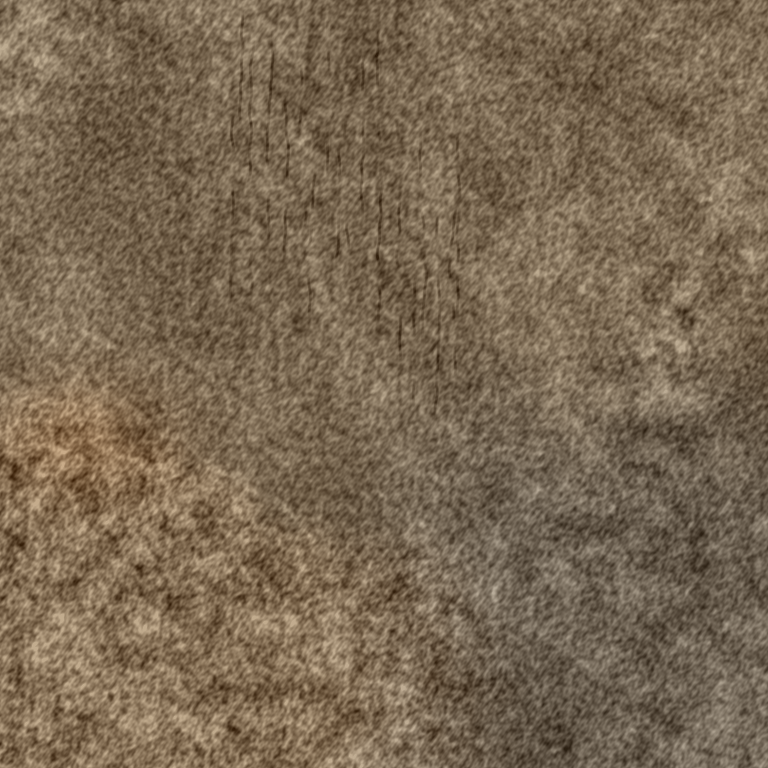
Write a Shadertoy shader that draws this texture.

```glsl
// Weathered brown plaster: embossed grain, mottled stains and vertical hairline cracks.

const vec3 DARK_UMBER = vec3(0.32, 0.25, 0.17);
const vec3 PALE_SAND = vec3(0.66, 0.59, 0.49);
const vec3 RUST_SHIFT = vec3(0.035, 0.0, -0.025);
const float BASE_TONE = 0.47;
const float GRAIN_SCALE = 115.0;
const float GRAIN_ANGLE = 0.95;
const float GRAIN_CONTRAST = 0.68;
const float MOTTLE_SCALE = 24.0;
const float MOTTLE_CONTRAST = 0.42;
const float CLOUD_SCALE = 5.0;
const float CLOUD_CONTRAST = 0.30;
const int CRACK_COUNT = 18;
const float CRACK_WIDTH = 0.0017;
const float CRACK_DEPTH = 0.42;

// Stains: centre, radius, change of tone
const int STAIN_COUNT = 8;
const vec4 STAINS[STAIN_COUNT] = vec4[](
    vec4(0.88, 0.55, 0.08, 0.32), vec4(0.97, 0.71, 0.06, 0.26),
    vec4(0.03, 0.91, 0.09, 0.24), vec4(0.15, 0.77, 0.09, -0.26),
    vec4(0.46, 0.33, 0.08, -0.26), vec4(0.99, 0.53, 0.08, -0.24),
    vec4(0.24, 0.56, 0.09, -0.14), vec4(0.66, 0.07, 0.11, -0.16));

float hash(vec2 p) {
    vec3 q = fract(vec3(p.xyx) * 0.1031);
    q += dot(q, q.yzx + 33.33);
    return fract((q.x + q.y) * q.z);
}

float cornerSlope(vec2 cell, vec2 offset) {
    float angle = 6.2832 * hash(cell);
    return dot(vec2(cos(angle), sin(angle)), offset);
}

float gradientNoise(vec2 p) {
    vec2 i = floor(p), f = p - i;
    vec2 u = f * f * f * (f * (f * 6.0 - 15.0) + 10.0);
    vec2 e = vec2(1.0, 0.0);
    return mix(mix(cornerSlope(i, f), cornerSlope(i + e, f - e), u.x),
               mix(cornerSlope(i + e.yx, f - e.yx), cornerSlope(i + 1.0, f - 1.0), u.x), u.y);
}

float fbm(vec2 p) {
    float sum = 0.0, gain = 1.0;
    for (int i = 0; i < 4; i++) {
        sum += gain * gradientNoise(p);
        p = mat2(1.6, 1.2, -1.2, 1.6) * p + 17.3;
        gain *= 0.55;
    }
    return sum;
}

// Fine relief, drawn out along a slanting direction
float grain(vec2 uv) {
    float c = cos(GRAIN_ANGLE), s = sin(GRAIN_ANGLE);
    vec2 p = mat2(c, -s, s, c) * uv * GRAIN_SCALE * vec2(0.7, 1.15);
    return gradientNoise(p + 40.0) + 0.75 * gradientNoise(p * 1.9 + 91.0);
}

// Broken, wavering hairlines gathered around the upper middle
float cracks(vec2 uv) {
    float cover = 0.0;
    for (int i = 0; i < CRACK_COUNT; i++) {
        float id = float(i);
        float x = 0.29 + 0.32 * (id + hash(vec2(id, 3.0))) / float(CRACK_COUNT);
        float middle = mix(0.52, 0.96, hash(vec2(id, 7.0)));
        float reach = mix(0.10, 0.28, hash(vec2(id, 11.0)));
        float sway = 0.010 * gradientNoise(vec2(uv.y * 7.0, id * 5.3))
                   + 0.004 * gradientNoise(vec2(uv.y * 38.0, id * 3.7));
        float line = 1.0 - smoothstep(0.3, 1.7, abs(uv.x - x - sway) / CRACK_WIDTH);
        float ends = 1.0 - smoothstep(0.6, 1.0, abs(uv.y - middle) / reach);
        float gaps = smoothstep(-0.2, 0.25, gradientNoise(vec2(uv.y * 22.0, id * 9.1 + 0.4)));
        cover = max(cover, line * ends * gaps);
    }
    return cover;
}

void mainImage(out vec4 fragColor, in vec2 fragCoord) {
    vec2 uv = fragCoord / iResolution.xy;
    float cloud = fbm(uv * CLOUD_SCALE + 3.0);
    float mottle = fbm(uv * MOTTLE_SCALE + 60.0);
    float ragged = 0.06 * cloud + 0.025 * mottle;

    // Zones: flaked ochre at lower left, grey at lower right, streaked wall above
    float depth = min(0.46, 0.59 - 0.7 * uv.x) - uv.y;
    float flaked = smoothstep(-0.03, 0.05, depth + ragged + 0.10 * smoothstep(0.4, 0.6, uv.x))
                 * (1.0 - smoothstep(0.52, 0.74, uv.x + ragged));
    float grey = smoothstep(0.38, 0.7, uv.x + ragged) * (1.0 - smoothstep(0.3, 0.62, uv.y + ragged));
    float streaked = smoothstep(0.36, 0.5, uv.y) * (0.3 + 0.7 * exp(-pow((uv.x - 0.45) / 0.2, 2.0)));

    float tone = BASE_TONE + CLOUD_CONTRAST * cloud;
    tone += MOTTLE_CONTRAST * mottle * (0.65 + 0.75 * flaked + 0.25 * grey);
    tone += GRAIN_CONTRAST * grain(uv) * (0.9 + 0.2 * flaked);
    tone += 0.12 * flaked - 0.09 * grey;

    for (int i = 0; i < STAIN_COUNT; i++) {
        vec2 d = (uv - STAINS[i].xy) / STAINS[i].z * vec2(1.2, 0.8);
        tone += STAINS[i].w * exp(-dot(d, d)) * clamp(0.9 + 1.6 * mottle, 0.0, 2.0);
    }

    // Vertical weathering and cracks
    float streak = gradientNoise(vec2(uv.x * 75.0 + 2.0 * cloud, uv.y * 7.0));
    tone += 0.30 * streaked * streak;
    tone -= CRACK_DEPTH * cracks(uv);

    // Chipped rim along the diagonal edge of the flaked zone
    float rim = abs(depth + 0.03 * gradientNoise(uv * 18.0)) / 0.005;
    float rimSpan = smoothstep(0.20, 0.25, uv.x) * (1.0 - smoothstep(0.40, 0.46, uv.x));
    tone += 0.22 * exp(-rim * rim) * rimSpan;

    // Scattered pale flecks and dark pits
    float fleck = gradientNoise(uv * 52.0 + 130.0);
    tone += 0.28 * smoothstep(0.33, 0.55, fleck);
    tone -= 0.28 * smoothstep(0.25, 0.5, -fleck) * max(flaked, 0.6 * grey);

    // Colour: umber to sand, warmed by rust and dulled in the grey zone
    vec3 color = mix(DARK_UMBER, PALE_SAND, clamp(tone, -0.4, 1.25));
    vec2 rustOffset = (uv - vec2(0.11, 0.43)) / vec2(0.13, 0.09);
    float rust = 0.45 * flaked + exp(-dot(rustOffset, rustOffset));
    color += RUST_SHIFT * rust;
    float luma = dot(color, vec3(0.3, 0.59, 0.11));
    color = mix(color, vec3(luma) + vec3(0.012, 0.0, -0.02), 0.42 * grey);
    fragColor = vec4(color, 1.0);
}
```
